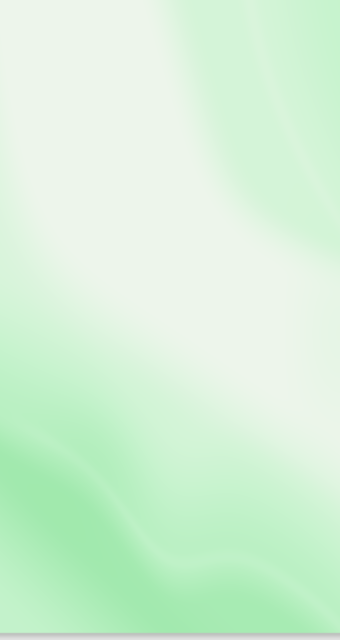
Reproduce this background procedurally as a Shadertoy shader.

```glsl
#define MIST vec3(0.930, 0.962, 0.922)
#define PALE vec3(0.835, 0.957, 0.848)
#define MINT vec3(0.765, 0.950, 0.795)
#define LEAF vec3(0.695, 0.932, 0.735)
#define DEEP vec3(0.630, 0.912, 0.680)
#define RIM_HEIGHT 0.011
#define EDGE_SOFTNESS 0.07
#define STREAK_WIDTH 0.012

// Colour ramp: 0 is mist, 4 is the deepest green
vec3 greenRamp(float depth) {
    vec3 color = mix(MIST, PALE, clamp(depth, 0.0, 1.0));
    color = mix(color, MINT, clamp(depth - 1.0, 0.0, 1.0));
    color = mix(color, LEAF, clamp(depth - 2.0, 0.0, 1.0));
    return mix(color, DEEP, clamp(depth - 3.0, 0.0, 1.0));
}

float bell(float x, float width) {
    return exp(-x * x / (width * width));
}

// Upper right veil with a second fold; p.y runs downwards
float upperVeil(vec2 p, float aspect) {
    float bend = p.y / 0.417;
    float edge = 0.475 + 0.55 * p.y + 0.295 * pow(bend, 7.0);
    float slope = (0.55 + 4.95 * pow(bend, 6.0)) * aspect;
    float veil = smoothstep(-0.07, 0.10, (p.x - edge) / length(vec2(1.0, slope)));

    float fold = p.x - (0.735 + 0.3 * p.y + 1.35 * p.y * p.y);
    float shade = 0.75 * smoothstep(0.0, 0.27, fold);
    float streak = 0.22 * bell(fold, 2.0 * STREAK_WIDTH);
    return veil * (1.05 + shade - streak);
}

// Lower sweep of green that curves from the left side to the right
float lowerSweep(vec2 p, float aspect) {
    float curl = exp(-p.x / 0.08);
    float edge = 0.405 + 0.35 * p.x - 0.135 * curl;
    float slope = (0.35 + 1.69 * curl) / aspect;
    float dist = (p.y - edge) / length(vec2(1.0, slope));
    return smoothstep(-EDGE_SOFTNESS, EDGE_SOFTNESS, dist);
}

// Overlapping waves at the bottom, with a light crest and a dark ridge
float bottomWaves(vec2 p) {
    float crest = 0.645 + 0.30 * p.x + 0.08 * bell(p.x - 0.49, 0.16)
                + 0.032 * pow(p.x, 8.0);
    float below = p.y - crest;
    float depth = 1.5 * smoothstep(-0.22, 0.0, below);
    depth += 1.1 * smoothstep(0.0, 0.07, below);
    depth -= 0.3 * bell(below, STREAK_WIDTH) * smoothstep(0.0, 0.15, p.x);
    depth += 0.5 * bell(length((p - vec2(0.30, 0.71)) * vec2(0.6, 1.0)), 0.11);

    float ridge = p.y - (0.725 + 0.52 * p.x);
    depth += 0.3 * bell(ridge, 0.06);
    return depth - 1.6 * smoothstep(0.0, 0.23, ridge);
}

void mainImage(out vec4 fragColor, in vec2 fragCoord) {
    vec2 uv = fragCoord / iResolution.xy;
    vec2 p = vec2(uv.x, 1.0 - uv.y);
    float aspect = iResolution.x / iResolution.y;

    float depth = upperVeil(p, aspect) + lowerSweep(p, aspect) + bottomWaves(p);
    depth += 0.3 * smoothstep(0.8, 1.0, p.x) * bell(p.y - 0.52, 0.14);
    vec3 color = greenRamp(depth);

    // Grey rim along the bottom
    float pixel = 1.0 / iResolution.y;
    vec3 rim = mix(vec3(0.88), vec3(0.74, 0.75, 0.74), smoothstep(0.0, RIM_HEIGHT, uv.y));
    float rimMask = 1.0 - smoothstep(RIM_HEIGHT - pixel, RIM_HEIGHT + pixel, uv.y);
    fragColor = vec4(mix(color, rim, rimMask), 1.0);
}
```
